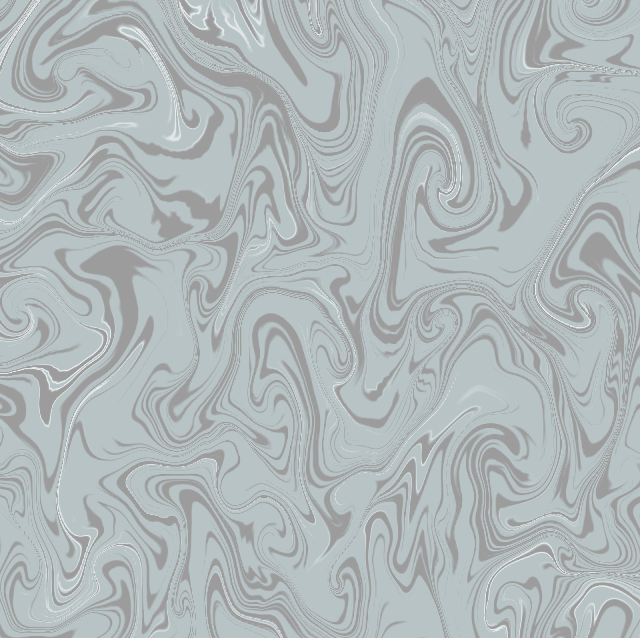
A Shadertoy shader for this texture:

```glsl
const vec3 BASE_COLOR = vec3(0.717, 0.766, 0.773);
const vec3 STREAK_COLOR = vec3(0.615, 0.613, 0.613);
const vec3 GLINT_COLOR = vec3(0.92, 0.93, 0.93);

const int FLOW_STEPS = 14;
const vec2 FOLD_FREQ = vec2(4.6, 3.2);    // large folds, taller than wide
const vec2 RIPPLE_FREQ = vec2(12.0, 9.0); // small wiggles on the folds
const float CALM_FLOW = 0.028;            // fold strength near the bottom
const float WILD_FLOW = 0.085;            // fold strength near the top
const float RIPPLE_FLOW = 0.007;

const vec2 BAND_FREQ = vec2(4.5, 58.0);   // long thin streaks
const vec2 BREAK_FREQ = vec2(13.0, 95.0); // breaks and ragged ends
const float BREAK_AMOUNT = 0.45;
const float STREAK_LEVEL = 0.15;          // higher means fewer streaks
const float DENSITY_SWING = 0.32;
const float EDGE_SOFTNESS = 0.035;
const float GLINT_OFFSET = 0.11;
const float GLINT_WIDTH = 0.05;

float hash(vec2 p) {
    vec3 h = fract(vec3(p.xyx) * 0.1031);
    h += dot(h, h.yzx + 33.33);
    return fract((h.x + h.y) * h.z);
}

vec2 latticeGradient(vec2 cell) {
    float angle = 6.2832 * hash(cell);
    return vec2(cos(angle), sin(angle));
}

// Gradient noise: value in x, derivatives in yz
vec3 gradientNoise(vec2 p) {
    vec2 i = floor(p), f = p - i;
    vec2 u = f * f * f * (f * (f * 6.0 - 15.0) + 10.0);
    vec2 du = 30.0 * f * f * (f * (f - 2.0) + 1.0);
    vec2 ga = latticeGradient(i);
    vec2 gb = latticeGradient(i + vec2(1, 0));
    vec2 gc = latticeGradient(i + vec2(0, 1));
    vec2 gd = latticeGradient(i + vec2(1, 1));
    float a = dot(ga, f);
    float b = dot(gb, f - vec2(1, 0));
    float c = dot(gc, f - vec2(0, 1));
    float d = dot(gd, f - vec2(1, 1));
    float k = a - b - c + d;
    float value = a + u.x * (b - a) + u.y * (c - a) + u.x * u.y * k;
    vec2 slope = ga + u.x * (gb - ga) + u.y * (gc - ga)
               + u.x * u.y * (ga - gb - gc + gd)
               + du * (u.yx * k + vec2(b, c) - a);
    return vec3(value, slope);
}

// Swirling velocity: the noise slope turned by a right angle
vec2 swirl(vec2 p, vec2 freq, vec2 seed) {
    vec2 slope = gradientNoise(p * freq + seed).yz * freq;
    return vec2(slope.y, -slope.x);
}

// Carry a point back through the flow to its place in the flat layers
vec2 unfold(vec2 p) {
    for (int i = 0; i < FLOW_STEPS; i++) {
        float strength = mix(CALM_FLOW, WILD_FLOW, smoothstep(0.15, 0.6, p.y));
        vec2 velocity = strength * swirl(p, FOLD_FREQ, vec2(21.3, 47.6))
                      + RIPPLE_FLOW * swirl(p, RIPPLE_FREQ, vec2(83.1, 15.4));
        p += velocity / float(FLOW_STEPS);
    }
    return p;
}

void mainImage(out vec4 fragColor, in vec2 fragCoord) {
    vec2 uv = fragCoord / iResolution.y;
    vec2 layer = unfold(uv);

    // Streak field, with crowded and empty regions
    float field = gradientNoise(layer * BAND_FREQ + 130.0).x
                + BREAK_AMOUNT * gradientNoise(layer * BREAK_FREQ + 270.0).x;
    float density = gradientNoise(layer * vec2(3.0, 9.0) + 61.0).x;
    float height = field - STREAK_LEVEL - DENSITY_SWING * density;
    float blur = min(fwidth(height), 0.5);

    float edge = EDGE_SOFTNESS + 0.7 * blur;
    float streak = smoothstep(-edge, edge, height);

    // Pale glints beside some streaks
    float patches = gradientNoise(layer * vec2(6.0, 15.0) + 190.0).x;
    float rim = 1.0 - smoothstep(0.0, GLINT_WIDTH + 0.6 * blur,
                                 abs(height + GLINT_OFFSET));
    float glint = rim * smoothstep(0.12, 0.5, patches);

    vec3 color = mix(BASE_COLOR, STREAK_COLOR, streak);
    color = mix(color, GLINT_COLOR, glint);
    fragColor = vec4(color, 1.0);
}
```
